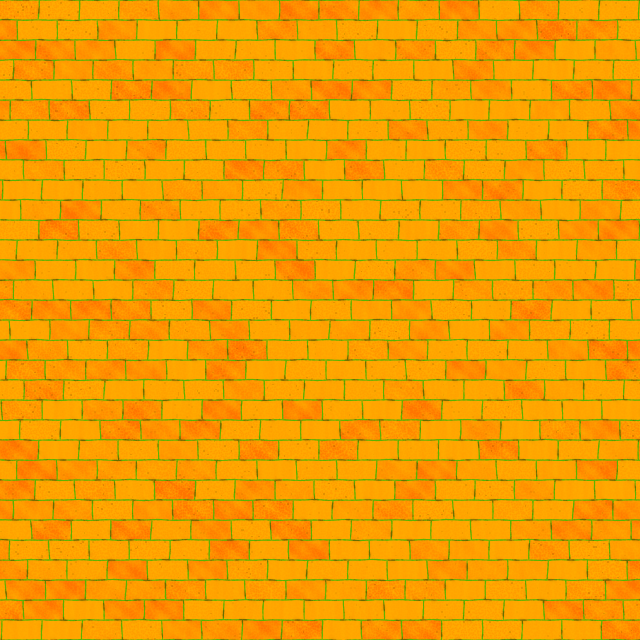
Give the GLSL for this texture, as a Shadertoy shader.

```glsl
// Running-bond wall of orange bricks with thin, ragged green mortar joints.

#define COLUMNS 16.0
#define ROWS 32.0
#define ROW_SHIFT 0.546     // sideways step per row, in bricks
#define FIRST_JOINT 0.048   // first joint of the bottom row, in bricks
#define JOINT_HALF 0.031    // half joint width, in row heights
#define WOBBLE 0.025        // joint waviness, in row heights
#define GRAIN_SCALE 9.0     // grains per row height
#define BRICK vec3(1.0, 0.665, 0.0)
#define STAIN vec3(1.0, 0.46, 0.0)
#define MORTAR vec3(0.36, 0.70, 0.0)
#define SOOT vec3(0.42, 0.34, 0.0)

float hash(vec2 p) {
    vec3 q = fract(p.xyx * vec3(0.1031, 0.1030, 0.0973));
    q += dot(q, q.yzx + 33.33);
    return fract((q.x + q.y) * q.z);
}

// Layered sines, roughly -1 to 1
float ripple(vec2 p) {
    return (sin(p.x * 1.3 + p.y * 2.1) + sin(p.x * 2.9 - p.y * 1.7 + 1.0)
          + sin(p.x * 5.3 + p.y * 4.1 + 2.0)) / 3.0;
}

// Cellular noise: distance to the nearest scattered point
float cellular(vec2 p) {
    vec2 cell = floor(p);
    float nearest = 2.0;
    for (int j = -1; j <= 1; j++)
    for (int i = -1; i <= 1; i++) {
        vec2 c = cell + vec2(i, j);
        vec2 point = c + vec2(hash(c), hash(c + 57.3));
        nearest = min(nearest, distance(p, point));
    }
    return nearest;
}

void mainImage(out vec4 fragColor, in vec2 fragCoord) {
    vec2 uv = fragCoord / iResolution.xy;
    float aspect = ROWS / COLUMNS;
    vec2 wall = uv * vec2(COLUMNS * aspect, ROWS);  // units of row height
    float pixel = ROWS / iResolution.y;

    // Wavy row borders, then wavy upright joints in each shifted row
    float border = floor(wall.y + 0.5);
    float y = wall.y + WOBBLE * ripple(vec2(wall.x * 0.9, border * 4.7));
    float row = floor(y);
    float sway = WOBBLE * 2.0 * ripple(vec2(wall.x * 0.5 + row * 3.1, wall.y * 0.8));
    float x = (wall.x + sway) / aspect - FIRST_JOINT - ROW_SHIFT * row;
    vec2 id = vec2(floor(x), row);
    vec2 local = vec2(fract(x), fract(y));
    vec2 edge = min(local, 1.0 - local) * vec2(aspect, 1.0);
    float joint = min(edge.x, edge.y);

    // Brick face: uneven stain, fine grain and faint upright streaks
    float tone = hash(id + 11.0);
    float roughness = hash(id + 83.0);
    float cloud = ripple(wall * vec2(1.1, 1.6) + tone * 40.0);
    float grain = 0.5 - cellular(wall * GRAIN_SCALE);
    float stain = smoothstep(0.4, 1.0, tone) * (0.55 + 0.4 * cloud);
    stain += grain * (0.12 + 0.45 * roughness * roughness + 0.4 * stain);
    float streak = ripple(vec2(wall.x * 3.0, row * 5.0)) * (1.0 - roughness);
    stain += 0.08 * streak + 0.06;
    vec3 color = mix(BRICK, STAIN, clamp(stain, 0.0, 1.0));

    // Sparse pits and soot gathered along the joints
    float pit = step(0.985, hash(floor(wall * GRAIN_SCALE * 1.3) + 19.0));
    color *= 1.0 - 0.12 * pit * roughness;
    float wear = ripple(wall * vec2(1.7, 2.3) + 6.0);
    float smudge = smoothstep(0.2, 0.9, wear) * exp(-joint * 16.0);
    color = mix(color, SOOT, 0.25 * smudge);

    // Ragged mortar, darker where worn
    float ragged = JOINT_HALF * (1.0 + 0.25 * ripple(wall * 5.0) + 0.3 * grain);
    float cover = clamp((ragged - joint) / pixel + 0.5, 0.0, 1.0);
    vec3 mortar = mix(MORTAR, SOOT, 0.75 * smoothstep(0.1, 0.75, wear + 0.4 * grain));
    color = mix(color, mortar, cover);

    fragColor = vec4(color, 1.0);
}
```
